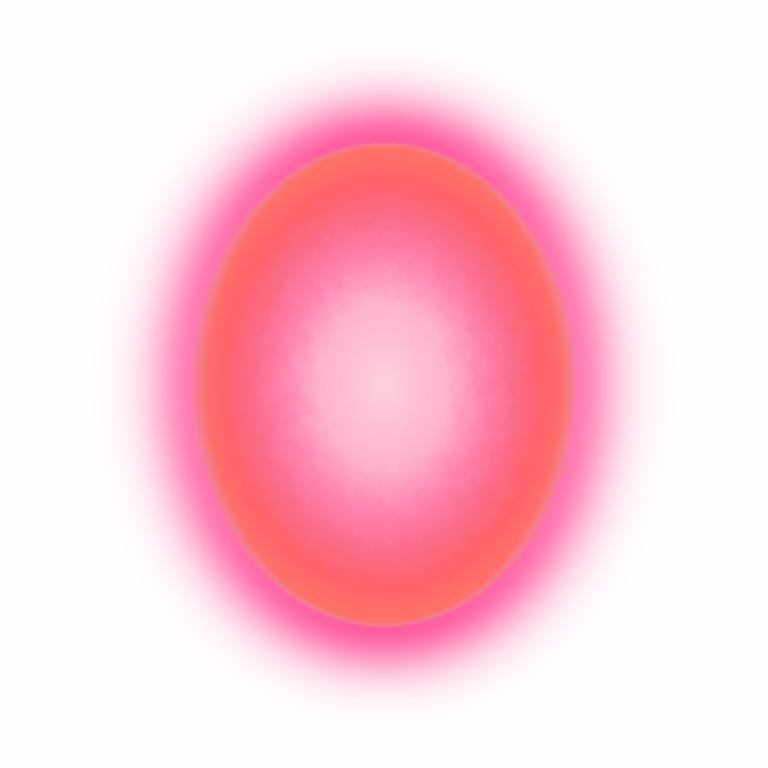
Write a WebGL 1 fragment shader that draws this background.

```glsl
precision highp float;
// A glowing upright ellipse on white: a pale core shades through pink
// to a coral band, and a hot pink halo fades out around the rim.
// Built from an ellipse distance, a radial colour ramp and value noise.

uniform vec2 u_resolution;

#define CENTER vec2(0.5, 0.499)
#define RADII vec2(0.2475, 0.315)
#define HALO_WIDTH 0.060
#define HALO_SIDE 0.80
#define RIM_SIDE 0.013
#define RIM_POLE 0.005
#define GRAIN_SCALE 75.0
#define GRAIN_AMOUNT 0.055

const vec3 WHITE = vec3(1.0, 0.995, 1.0);
const vec3 HALO_PINK = vec3(1.0, 0.36, 0.63);
const vec3 CORE = vec3(1.0, 0.81, 0.86);
const vec3 PALE_PINK = vec3(1.0, 0.70, 0.80);
const vec3 PINK = vec3(1.0, 0.52, 0.69);
const vec3 ROSE = vec3(0.985, 0.42, 0.54);
const vec3 CORAL = vec3(1.0, 0.385, 0.41);
const vec3 ORANGE = vec3(1.0, 0.44, 0.41);
const vec3 RIM_TINT = vec3(0.94, 0.52, 0.60);

float hash(vec2 p) {
    return fract(sin(dot(p, vec2(127.1, 311.7))) * 43758.5);
}

float valueNoise(vec2 p) {
    vec2 cell = floor(p);
    vec2 f = fract(p);
    f = f * f * (3.0 - 2.0 * f);
    float low = mix(hash(cell), hash(cell + vec2(1.0, 0.0)), f.x);
    float high = mix(hash(cell + vec2(0.0, 1.0)), hash(cell + 1.0), f.x);
    return mix(low, high, f.y);
}

// Two octaves of noise, centred on zero
float grain(vec2 p) {
    return 0.6 * valueNoise(p) + 0.4 * valueNoise(p * 2.1 + 17.0) - 0.5;
}

float ramp(float start, float end, float x) {
    return clamp((x - start) / (end - start), 0.0, 1.0);
}

// Colour inside the ellipse; radius is 0 at the centre and 1 at the rim
vec3 bodyColor(float radius) {
    vec3 color = mix(CORE, PALE_PINK, ramp(0.03, 0.34, radius));
    color = mix(color, PINK, ramp(0.34, 0.52, radius));
    color = mix(color, ROSE, ramp(0.52, 0.69, radius));
    color = mix(color, CORAL, ramp(0.69, 0.84, radius));
    return mix(color, ORANGE, ramp(0.84, 0.96, radius));
}

void main() {
    vec2 uv = (gl_FragCoord.xy - 0.5 * u_resolution)
            / min(u_resolution.x, u_resolution.y) + 0.5;
    vec2 p = uv - CENTER;

    // Scaled radius and approximate signed distance to the ellipse
    vec2 scaled = p / RADII;
    float radius = length(scaled);
    float dist = radius * (radius - 1.0) / max(length(scaled / RADII), 0.0001);
    float pole = scaled.y * scaled.y / max(radius * radius, 0.0001);

    // Halo: strongest above and below the ellipse
    float falloff = max(dist, 0.0) / HALO_WIDTH;
    float halo = mix(HALO_SIDE, 1.0, pole) * exp(-pow(falloff, 1.9));
    vec3 color = mix(WHITE, HALO_PINK, halo);

    // Body: faint mottling shifts the ramp between core and rim
    float mottled = smoothstep(0.12, 0.35, radius)
                  * (1.0 - smoothstep(0.75, 1.0, radius));
    float shifted = radius + GRAIN_AMOUNT * mottled * grain(uv * GRAIN_SCALE);
    vec3 body = bodyColor(shifted);

    // Rim: soft at the sides, thin at the poles
    float rimWidth = mix(RIM_SIDE, RIM_POLE, pole);
    body = mix(body, RIM_TINT, 0.8 * smoothstep(-1.6 * rimWidth, 0.0, dist));
    float cover = 1.0 - smoothstep(-0.5 * rimWidth, 0.5 * rimWidth, dist);
    color = mix(color, body, cover);

    gl_FragColor = vec4(color, 1.0);
}
```
